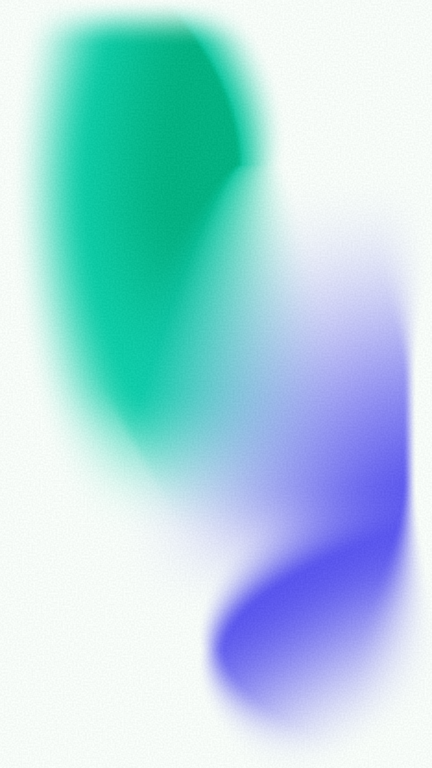
Give the GLSL for this background, as a WebGL 1 fragment shader.

```glsl
precision highp float;
// Soft abstract background: a green leaf and a violet wave on near-white paper.
// Each shape is a product of curved edges whose softness varies along the curve;
// a faint veil joins the two, and gradient noise adds fine grain.

uniform vec2 u_resolution;

const vec2 GRID = vec2(9.0, 16.0);        // canvas size in design units

const vec3 PAPER  = vec3(0.965, 0.985, 0.970);
const vec3 TEAL   = vec3(0.060, 0.805, 0.665);
const vec3 DEEP   = vec3(0.015, 0.695, 0.510);
const vec3 VIOLET = vec3(0.350, 0.335, 0.930);

const vec2 LEAF_TIP    = vec2(5.0, 12.56);  // rightmost point of the leaf
const vec2 LEAF_LEFT   = vec2(1.04, 12.04); // leftmost point of the leaf
const float LEAF_BEND  = 0.041;
const vec2 LOBE_LEFT   = vec2(4.42, 2.46);  // leftmost point of the wave
const float LOBE_BEND  = 0.39;
const float WAVE_RIGHT = 8.58;
const float GRAIN_SIZE = 26.0;              // grain cells per design unit
const float GRAIN_AMOUNT = 0.035;

vec2 hashGradient(vec2 cell) {
    vec3 h = fract(cell.xyx * vec3(0.1031, 0.1030, 0.0973));
    h += dot(h, h.yzx + 33.33);
    float angle = 6.28318 * fract((h.x + h.y) * h.z);
    return vec2(cos(angle), sin(angle));
}

float gradientNoise(vec2 p) {
    vec2 i = floor(p), f = fract(p);
    vec2 s = f * f * (3.0 - 2.0 * f);
    vec2 e = vec2(1.0, 0.0);
    float low = mix(dot(hashGradient(i), f),
                    dot(hashGradient(i + e), f - e), s.x);
    float high = mix(dot(hashGradient(i + e.yx), f - e.yx),
                     dot(hashGradient(i + 1.0), f - 1.0), s.x);
    return mix(low, high, s.y);
}

// Soft step from 0 to 1, centred on zero distance
float softEdge(float d, float halfWidth) {
    return smoothstep(-halfWidth, halfWidth, d);
}

// Returns the leaf's coverage and the strength of its dark core
vec2 leaf(vec2 p) {
    float dy = p.y - LEAF_LEFT.y;
    float left = p.x - LEAF_LEFT.x - LEAF_BEND * dy * dy;
    float body = softEdge(left, 0.85 + 0.015 * dy * dy);

    // Right side: arc above the tip, long widening fade below it
    float above = max(p.y - LEAF_TIP.y, 0.0);
    float below = max(LEAF_TIP.y - p.y, 0.0);
    float right = p.x - LEAF_TIP.x + 0.132 * above * above
                + 0.653 * pow(below, 0.73);
    float fadeWidth = 0.94 + 0.15 * above + 1.02 * pow(below, 0.8);
    float t = clamp(right / fadeWidth, 0.0, 1.0);
    body *= (1.0 - t) * (1.0 - t) * (1.0 + t);

    // Top and bottom fades, with a faint crease at the lower left
    body *= 1.0 - smoothstep(15.0, 16.05, p.y);
    body *= smoothstep(4.65, 7.98, p.y);
    float crease = softEdge(p.x - 2.19 - 0.55 * (7.875 - p.y), 0.15);
    body *= 1.0 - 0.2 * (1.0 - crease) * (1.0 - smoothstep(6.6, 8.4, p.y));

    float core = smoothstep(0.2, 2.7, left) * smoothstep(7.0, 11.8, p.y);
    core *= 1.0 - 0.75 * softEdge(right, 0.1 + 0.25 * below);
    return vec2(body, core);
}

// Coverage of the violet wave: a parabolic lobe below a rising veil
float wave(vec2 p) {
    float dy = p.y - LOBE_LEFT.y;
    float slope = 2.0 * LOBE_BEND * dy;
    float d = (p.x - LOBE_LEFT.x - LOBE_BEND * dy * dy)
            / sqrt(1.0 + slope * slope);
    float lobe = softEdge(d, 0.28 + 0.2 * abs(dy));
    lobe *= smoothstep(-1.6, 3.08, p.y - 0.6 * (p.x - LOBE_LEFT.x));

    float veil = smoothstep(2.3, 8.96, p.x)
               * (1.0 - smoothstep(4.96, 12.46, p.y))
               * smoothstep(3.08, 6.0, p.y);

    // Right edge is crisp in the middle and blurs towards both ends
    float blur = 0.15 + 0.83 * (1.0 - smoothstep(1.83, 6.0, p.y))
               + 0.5 * smoothstep(8.1, 11.2, p.y);
    float right = softEdge(WAVE_RIGHT - 0.3 * blur - p.x, blur);
    return right * (1.0 - (1.0 - lobe) * (1.0 - veil));
}

void main() {
    vec2 p = gl_FragCoord.xy / u_resolution * GRID;

    vec2 green = leaf(p);
    vec3 color = mix(PAPER, mix(TEAL, DEEP, green.y), green.x);
    color = mix(color, VIOLET, wave(p));

    color += GRAIN_AMOUNT * gradientNoise(p * GRAIN_SIZE);
    gl_FragColor = vec4(clamp(color, 0.0, 1.0), 1.0);
}
```
